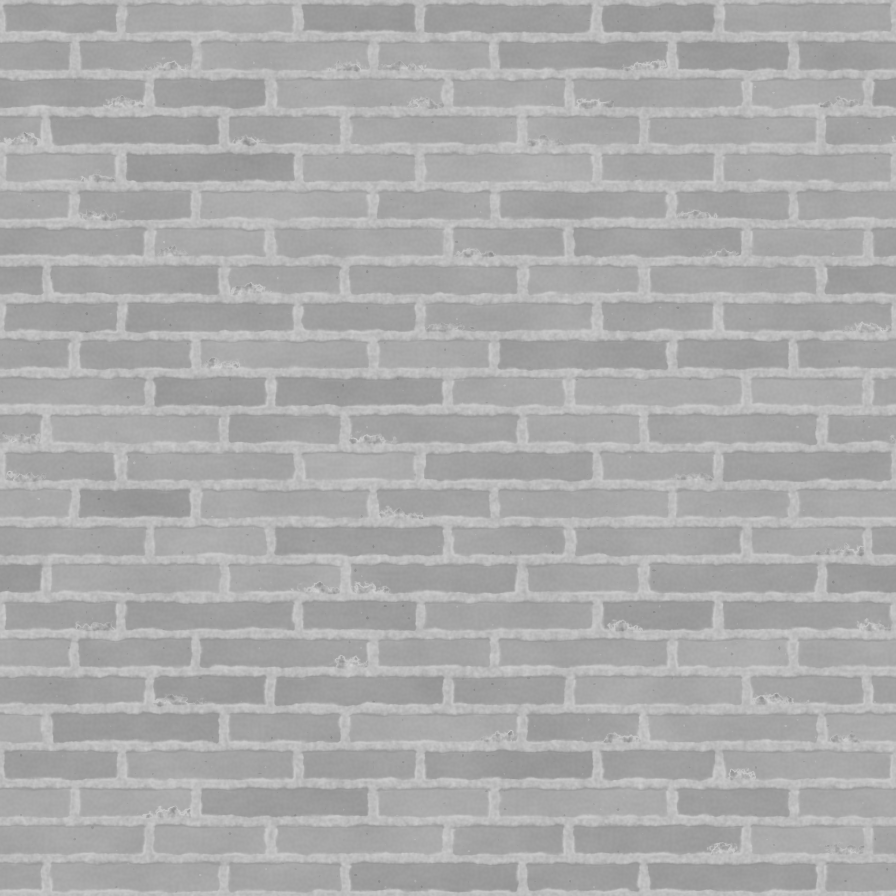
Write a WebGL 2 fragment shader that draws this texture.

```glsl
#version 300 es
precision highp float;

uniform vec2 u_resolution;
out vec4 fragColor;

const float ROWS = 24.0;         // courses up the canvas; one unit is one course
const float PAIR = 8.0;          // length of a short brick plus a long one
const float SHORT_BRICK = 3.25;
const float HALF_JOINT = 0.115;
const float BRICK_DARK = 0.605;
const float BRICK_LIGHT = 0.675;
const float MORTAR = 0.738;
const float HIGHLIGHT = 0.81;
const float SHADOW = 0.56;

float hash(vec2 cell, float seed) {
    vec3 p = fract(vec3(cell, seed) * vec3(0.1031, 0.1030, 0.0973));
    p += dot(p, p.yzx + 33.33);
    return fract((p.x + p.y) * p.z);
}

float cornerSlope(vec2 corner, vec2 cells, vec2 toPoint, float seed) {
    float angle = 6.2832 * hash(mod(corner, cells), seed);
    return dot(vec2(cos(angle), sin(angle)), toPoint);
}

// Gradient noise that wraps after a whole number of cells.
float gradientNoise(vec2 uv, vec2 cells, float seed) {
    vec2 p = uv * cells;
    vec2 i = floor(p);
    vec2 f = p - i;
    vec2 w = f * f * f * (f * (f * 6.0 - 15.0) + 10.0);
    vec2 e = vec2(1.0, 0.0);
    float low = mix(cornerSlope(i, cells, f, seed),
                    cornerSlope(i + e.xy, cells, f - e.xy, seed), w.x);
    float high = mix(cornerSlope(i + e.yx, cells, f - e.yx, seed),
                     cornerSlope(i + e.xx, cells, f - e.xx, seed), w.x);
    return mix(low, high, w.y);
}

float fractalNoise(vec2 uv, vec2 cells, float seed) {
    float sum = 0.0;
    float gain = 1.0;
    for (int octave = 0; octave < 3; octave++) {
        sum += gain * gradientNoise(uv, cells, seed + float(octave));
        cells *= 2.0;
        gain *= 0.55;
    }
    return sum;
}

float roundedBox(vec2 p, vec2 halfSize, float radius) {
    vec2 q = abs(p) - halfSize + radius;
    return length(max(q, 0.0)) + min(max(q.x, q.y), 0.0) - radius;
}

// Finds the brick around p: its centred coordinates, half size and wrapped id.
void locateBrick(vec2 p, out vec2 local, out vec2 halfSize, out vec2 id) {
    float row = floor(p.y);
    float shifted = p.x - 2.0 * mod(ROWS - 1.0 - row, 4.0);
    float along = mod(shifted, PAIR);
    float isLong = step(SHORT_BRICK, along);
    float width = mix(SHORT_BRICK, PAIR - SHORT_BRICK, isLong);
    local = vec2(along - isLong * SHORT_BRICK - 0.5 * width, p.y - row - 0.5);
    halfSize = vec2(0.5 * width, 0.5) - HALF_JOINT;
    float pair = mod(floor(shifted / PAIR), ROWS / PAIR);
    id = vec2(2.0 * pair + isLong, mod(row, ROWS));
}

// Broken patch on the lower edge, near one end of some bricks.
float chipDistance(vec2 local, vec2 halfSize, vec2 id, float rough) {
    float side = hash(id, 21.0) < 0.5 ? -1.0 : 1.0;
    float present = step(0.66, hash(id, 22.0));
    vec2 radii = vec2(mix(0.35, 0.65, hash(id, 23.0)), 0.2);
    vec2 centre = vec2(side * (halfSize.x - 0.5), -halfSize.y);
    float d = (length((local - centre) / radii) - 1.0 + 0.9 * rough) * radii.y;
    return mix(1.0, d, present);
}

void main() {
    vec2 uv = gl_FragCoord.xy / u_resolution;
    float aa = ROWS / min(u_resolution.x, u_resolution.y);

    // Uneven outlines
    vec2 wobble = vec2(gradientNoise(uv, vec2(60.0), 1.0), gradientNoise(uv, vec2(48.0, 72.0), 2.0));
    float rough = fractalNoise(uv, vec2(96.0), 3.0);
    vec2 local, halfSize, id;
    locateBrick(uv * ROWS + 0.06 * wobble, local, halfSize, id);
    halfSize -= 0.02 * vec2(hash(id, 11.0), hash(id, 12.0));
    float box = roundedBox(local, halfSize, 0.07) + 0.035 * rough;
    float chip = chipDistance(local, halfSize, id, rough);
    float edge = max(box, -chip);
    float brickMask = 1.0 - smoothstep(-aa, aa, edge);

    // Brick face: own tone, clouds, faint streaks, pits and pale flecks
    float clouds = fractalNoise(uv, vec2(9.0, 12.0), 5.0);
    float streaks = gradientNoise(uv, vec2(48.0, 144.0), 8.0);
    float grain = gradientNoise(uv, vec2(240.0), 9.0);
    float specks = gradientNoise(uv, vec2(150.0), 10.0);
    float brick = mix(BRICK_DARK, BRICK_LIGHT, hash(id, 13.0));
    brick += 0.035 * clouds + 0.014 * streaks + 0.02 * grain;
    brick -= 0.07 * smoothstep(0.48, 0.62, specks);
    brick += 0.06 * smoothstep(0.52, 0.65, -specks);

    // Grainy mortar, with crumbs inside the chips
    float mortar = MORTAR + 0.02 * clouds + 0.05 * rough + 0.045 * grain;
    float inChip = (1.0 - smoothstep(-aa, aa, chip)) * (1.0 - smoothstep(-aa, aa, box));
    mortar += inChip * (0.14 * rough - 0.035);

    // Dark upper edge, pale lower edge and sides
    float tone = mix(mortar, brick, brickMask);
    float line = exp(-pow(edge / 0.045, 2.0));
    float upper = smoothstep(halfSize.y - 0.1, halfSize.y - 0.02, local.y);
    float worn = smoothstep(-0.3, 0.35, gradientNoise(uv, vec2(36.0, 48.0), 14.0));
    tone = mix(tone, SHADOW, 0.6 * line * upper * (1.0 - 0.5 * worn));
    tone = mix(tone, HIGHLIGHT, 0.75 * line * (1.0 - upper) * worn);

    fragColor = vec4(vec3(tone), 1.0);
}
```
